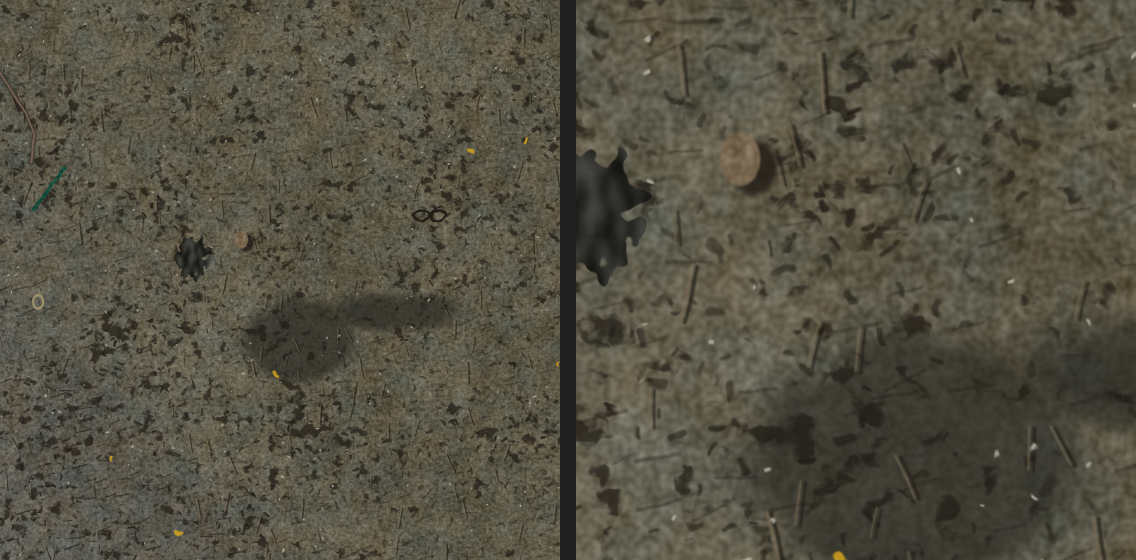
Left, the full canvas; right, a detail of the centre.
Reproduce this texture procedurally as a WebGL 2 fragment shader.

```glsl
#version 300 es
precision highp float;
// Damp muddy ground with dark debris, thin stalks, pale specks and a wet stain.
uniform vec2 u_resolution;
out vec4 fragColor;

const float TAU = 6.28318;
const vec3 MUD_BROWN = vec3(0.372, 0.357, 0.292);
const vec3 MUD_GREY = vec3(0.368, 0.360, 0.322);
const vec3 DEBRIS = vec3(0.125, 0.108, 0.083);
const vec3 STALK = vec3(0.48, 0.42, 0.33);
const vec3 SPECK = vec3(0.72, 0.71, 0.66);
const vec3 LEAF = vec3(0.80, 0.62, 0.12);

vec2 hash2(vec2 p) {
    vec3 q = fract(p.xyx * vec3(0.1031, 0.1030, 0.0973));
    q += dot(q, q.yzx + 33.33);
    return fract((q.xx + q.yz) * q.zy);
}

float cornerSlope(vec2 cell, vec2 offset) {
    float angle = TAU * hash2(cell).x;
    return dot(vec2(cos(angle), sin(angle)), offset);
}

float gradientNoise(vec2 p) {
    vec2 i = floor(p), f = p - i;
    vec2 w = f * f * f * (f * (f * 6.0 - 15.0) + 10.0);
    vec2 e = vec2(1.0, 0.0);
    return mix(mix(cornerSlope(i, f), cornerSlope(i + e.xy, f - e.xy), w.x),
               mix(cornerSlope(i + e.yx, f - e.yx), cornerSlope(i + e.xx, f - e.xx), w.x), w.y);
}

float fbm(vec2 p) {
    float sum = 0.0, amplitude = 1.0;
    for (int i = 0; i < 4; i++) {
        sum += amplitude * gradientNoise(p);
        p = mat2(1.6, 1.2, -1.2, 1.6) * p + 17.3;
        amplitude *= 0.5;
    }
    return sum;
}

float segment(vec2 p, vec2 a, vec2 b) {
    vec2 pa = p - a, ba = b - a;
    return length(pa - ba * clamp(dot(pa, ba) / dot(ba, ba), 0.0, 1.0));
}

float ellipse(vec2 p, vec2 center, vec2 radius) {
    return (length((p - center) / radius) - 1.0) * min(radius.x, radius.y);
}

float cover(float d, float soft) {
    return 1.0 - smoothstep(-soft, soft, d);
}

// Random short strokes, one per grid cell; size is length and half width in canvas units.
float strokes(vec2 p, float cells, vec2 size, float angle, float spread, float chance, float soft) {
    vec2 home = floor(p * cells);
    float result = 0.0;
    for (int y = -1; y <= 1; y++) {
        for (int x = -1; x <= 1; x++) {
            vec2 cell = home + vec2(x, y);
            vec2 place = hash2(cell + cells), trait = hash2(cell + 71.7 + cells);
            float turn = angle + spread * (trait.x - 0.5);
            float vary = 0.4 + 0.6 * fract(trait.y * 7.0);
            vec2 start = (cell + place) / cells;
            vec2 end = start + vary * size.x * vec2(cos(turn), sin(turn));
            float d = segment(p, start, end) - size.y * vary;
            result = max(result, cover(d, soft) * step(trait.y, chance));
        }
    }
    return result;
}

void main() {
    vec2 p = gl_FragCoord.xy / u_resolution.y;
    float soft = max(0.8 / u_resolution.y, 0.0012);
    vec2 warp = vec2(gradientNoise(p * 90.0), gradientNoise(p * 90.0 + 40.0));
    vec2 rough = p + 0.004 * warp;

    // Mud tone: broad patches, lumps and fine grain
    float broad = fbm(p * 4.0 + 3.0);
    float lowerLeft = smoothstep(0.9, 0.1, p.x + 0.7 * p.y + 0.3 * broad);
    vec3 color = mix(MUD_BROWN, MUD_GREY, lowerLeft);
    float grain = gradientNoise(p * 120.0) + gradientNoise(p * 235.0 + 9.0);
    color += 0.05 * broad + 0.07 * fbm(p * 26.0) + 0.10 * grain;
    color += vec3(0.03, 0.0, -0.025) * fbm(p * 17.0 + 60.0);

    // Wet stain with a ragged rim
    vec2 wavy = p + 0.012 * vec2(fbm(p * 18.0), fbm(p * 18.0 + 25.0));
    float stain = max(cover(ellipse(wavy, vec2(0.535, 0.39), vec2(0.10, 0.072)), 0.012),
                      cover(ellipse(wavy, vec2(0.70, 0.443), vec2(0.115, 0.034)), 0.012));
    color = mix(color, color * 0.35 + vec3(0.108, 0.108, 0.092), stain);

    // Clumped dark debris
    float clump = 0.45 * fbm(p * 7.0 + 11.0);
    clump += 0.35 * cover(ellipse(wavy, vec2(0.25, 0.37), vec2(0.10, 0.09)), 0.08);
    clump += 0.22 * cover(ellipse(wavy, vec2(0.56, 0.25), vec2(0.05, 0.07)), 0.05);
    float litter = smoothstep(0.24, 0.60, fbm(rough * vec2(44.0, 50.0)) + clump);
    color = mix(color, DEBRIS, 0.72 * litter);
    float crumbs = strokes(rough, 62.0, vec2(0.008, 0.0024), 0.3, TAU, 0.36, soft);
    color = mix(color, DEBRIS, crumbs * clamp(0.55 + clump, 0.2, 0.85));

    // Slanted shadows and upright stalks
    float shadows = strokes(p + 0.001 * warp, 30.0, vec2(0.030, 0.0012), 0.22, 0.5, 0.55, soft);
    color = mix(color, DEBRIS, shadows * (0.35 + 0.4 * lowerLeft));
    vec2 bent = p + 0.002 * vec2(gradientNoise(p * 30.0), 0.0);
    color = mix(color, DEBRIS, 0.7 * strokes(bent - vec2(0.003, -0.001), 23.0, vec2(0.036, 0.0012), 1.65, 0.8, 0.32, soft));
    color = mix(color, STALK, 0.65 * strokes(bent, 23.0, vec2(0.036, 0.0008), 1.65, 0.8, 0.28, soft));

    // Pale specks and fallen leaves
    color = mix(color, SPECK, 0.85 * strokes(rough, 41.0, vec2(0.002, 0.0015), 0.5, TAU, 0.13, soft));
    color = mix(color, LEAF, 0.9 * strokes(rough, 8.0, vec2(0.010, 0.0042), 1.8, 2.5, 0.12, soft));

    // Crumpled rag, pebble, scrap and shells
    float rag = cover(ellipse(p + 0.02 * warp, vec2(0.343, 0.54), vec2(0.027, 0.036)), soft);
    float folds = gradientNoise(p * vec2(95.0, 45.0) + 4.0);
    color = mix(color, vec3(0.15, 0.155, 0.14) + 0.22 * folds, 0.9 * rag);
    color = mix(color, DEBRIS, 0.8 * cover(ellipse(p, vec2(0.439, 0.567), vec2(0.014, 0.016)), 0.003));
    color = mix(color, vec3(0.47, 0.40, 0.31) + 0.1 * grain, cover(ellipse(p, vec2(0.431, 0.572), vec2(0.012, 0.016)), soft));
    color = mix(color, vec3(0.09, 0.29, 0.23) + 0.1 * grain, cover(segment(rough, vec2(0.06, 0.625), vec2(0.115, 0.70)) - 0.0035, soft));
    color = mix(color, vec3(0.62, 0.57, 0.42), cover(abs(ellipse(p, vec2(0.068, 0.461), vec2(0.009, 0.012))) - 0.0018, soft));
    for (int i = 0; i < 2; i++) {
        vec2 center = vec2(0.753 + 0.03 * float(i), 0.615);
        color = mix(color, DEBRIS, cover(abs(ellipse(rough, center, vec2(0.013, 0.009))) - 0.002, soft));
    }

    // Curved root at the left edge
    vec2 elbow = vec2(0.045, 0.80), tip = vec2(0.056, 0.71);
    float root = min(segment(bent, vec2(-0.01, 0.885), elbow), min(segment(bent, elbow, vec2(0.061, 0.76)), segment(bent, vec2(0.061, 0.76), tip)));
    color = mix(color, DEBRIS, 0.6 * cover(root - 0.004, 0.003));
    color = mix(color, vec3(0.46, 0.38, 0.32), cover(root - 0.0018, soft));

    fragColor = vec4(clamp(color, 0.0, 1.0), 1.0);
}
```
